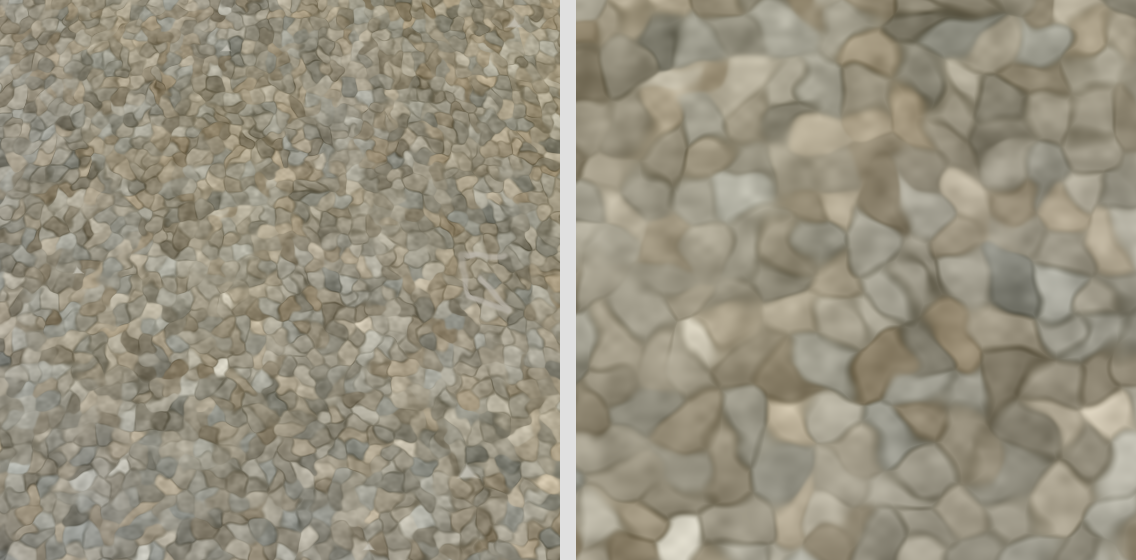
Left: the whole. Right: its middle third, enlarged.
Reproduce this texture procedurally as a WebGL 2 fragment shader.

```glsl
#version 300 es
precision highp float;
uniform vec2 u_resolution;
out vec4 fragColor;

// Integer hash: four values in 0..1 per lattice cell
vec4 hash4(vec2 cell) {
  uvec2 c = uvec2(ivec2(cell));
  uvec4 v = uvec4(c.x, c.y, c.x ^ (c.y << 8), c.x + 71u * c.y);
  v = v * 1664525u + 1013904223u;
  v += v.yzxy * v.wxyz;
  v ^= v >> 16u;
  v += v.yzxy * v.wxyz;
  v ^= v >> 15u;
  return vec4(v & 0xffffu) / 65535.0;
}

// Smooth value noise, centred on zero
float noise(vec2 p) {
  vec2 i = floor(p), f = fract(p);
  f = f * f * (3.0 - 2.0 * f);
  float low = mix(hash4(i).x, hash4(i + vec2(1, 0)).x, f.x);
  float high = mix(hash4(i + vec2(0, 1)).x, hash4(i + vec2(1, 1)).x, f.x);
  return mix(low, high, f.y) - 0.5;
}

float segmentDistance(vec2 p, vec2 a, vec2 b) {
  vec2 pa = p - a, ba = b - a;
  return length(pa - ba * clamp(dot(pa, ba) / dot(ba, ba), 0.0, 1.0));
}

// Receding ground: grains shrink towards the top
vec2 groundPlane(vec2 uv) {
  float depth = 1.0 - 0.35 * uv.y;
  return vec2((uv.x - 0.5) * 31.0 / depth, -92.0 * log(depth));
}

// Soft-edged stones: rgb is the blended colour offset, a is the crevice depth
vec4 stones(vec2 p) {
  vec2 home = floor(p);
  float nearest = 9.0, second = 9.0, total = 0.0;
  vec3 colour = vec3(0.0);
  for (int y = -2; y <= 2; y++) {
    for (int x = -2; x <= 2; x++) {
      vec2 cell = home + vec2(x, y);
      vec4 shape = hash4(cell), look = hash4(cell + 517.0);
      vec2 d = p - cell - 0.1 - 0.8 * shape.xy;
      float angle = shape.z * 6.2832, stretch = 1.0 + 0.5 * shape.w;
      vec2 axis = vec2(cos(angle), sin(angle));
      vec2 local = vec2(dot(d, axis) / stretch, dot(d, vec2(-axis.y, axis.x)) * stretch);
      float dist = length(local);
      second = min(second, max(nearest, dist));
      nearest = min(nearest, dist);

      // Tone, rare pale stones, lit upper side and warm or cool tint
      float tone = 0.135 * (look.x + look.y - 1.0) + 0.13 * pow(look.z, 12.0);
      tone += 0.05 * clamp(dot(d, vec2(-0.4, 0.9)), -0.7, 0.7);
      vec3 tint = vec3(0.028, -0.002, -0.034) * (look.w + shape.w - 1.0);
      float weight = exp(-17.0 * dist);
      colour += weight * (tone + tint);
      total += weight;
    }
  }
  return vec4(colour / total, 1.0 - smoothstep(0.0, 0.32, second - nearest));
}

void main() {
  vec2 uv = gl_FragCoord.xy / u_resolution;
  vec2 ground = groundPlane(uv);
  vec2 warp = vec2(noise(ground * 1.4 + 40.0), noise(ground * 1.4 + 90.0));
  vec4 grain = stones(ground + 0.55 * warp);

  // Gravel with uneven crevices and small grit
  vec3 colour = vec3(0.597, 0.574, 0.507) + grain.rgb;
  float gap = clamp(0.55 + 1.3 * noise(ground * 0.9 + 13.0), 0.0, 1.0);
  colour -= vec3(0.125, 0.125, 0.130) * grain.a * gap;
  mat2 turn = mat2(0.8, 0.6, -0.6, 0.8);
  colour += 0.11 * noise(turn * ground * 2.1 + 7.0);
  colour += 0.06 * noise(ground * vec2(3.6, 4.4) + 21.0);

  // Broad drifts: warmer to the upper right, grey-green elsewhere
  float drift = 0.7 * noise(uv * 5.0 + 3.0) + 0.5 * noise(uv * 11.0 + 60.0);
  float warmth = 0.55 * (uv.x + uv.y - 1.0) + drift;
  colour += vec3(0.024, 0.012, -0.016) * warmth;
  colour += 0.035 * noise(uv * 8.0 + 31.0);

  // Scattered pale chips
  for (int i = 0; i < 5; i++) {
    vec4 chip = hash4(vec2(i, 205));
    vec2 d = uv - chip.xy;
    d.x += 0.5 * d.y * (chip.z - 0.5);
    float size = 0.005 + 0.007 * chip.w;
    float edge = max(abs(d.x) * 0.8 + d.y * 0.6, -d.y * 1.3);
    colour = mix(colour, vec3(0.80, 0.79, 0.75), 0.75 * (1.0 - smoothstep(size * 0.4, size * 1.2, edge)));
  }

  // Bent dry twig
  float headings[4] = float[4](3.1, 4.85, 5.97, 8.56);
  vec2 joint = vec2(0.90, 0.542);
  float twig = 1.0;
  for (int i = 0; i < 4; i++) {
    vec2 next = joint + 0.076 * vec2(cos(headings[i]), sin(headings[i]));
    twig = min(twig, segmentDistance(uv + 0.006 * warp, joint, next));
    joint = next;
  }
  float cover = (1.0 - smoothstep(0.002, 0.008, twig)) * (0.62 + 0.6 * noise(uv * 45.0));
  colour = mix(colour, vec3(0.74, 0.72, 0.68), clamp(cover, 0.0, 1.0));

  fragColor = vec4(clamp(colour, 0.0, 1.0), 1.0);
}
```
